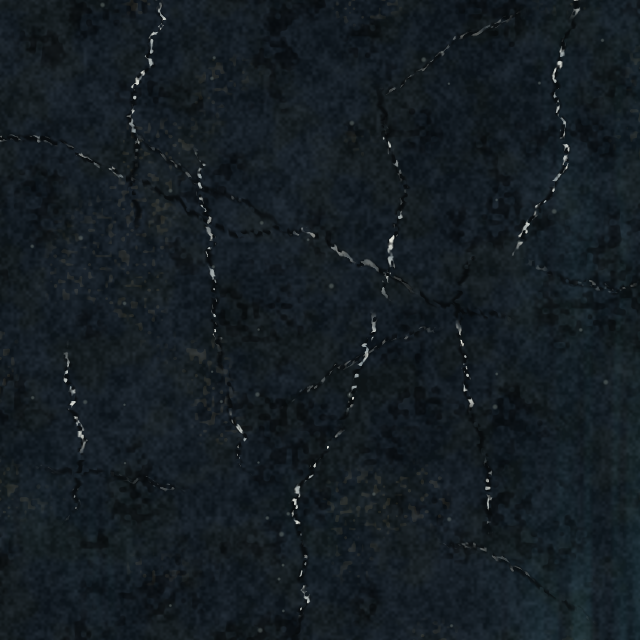
Write a Shadertoy shader that draws this texture.

```glsl
float hash(vec2 p) {
    vec3 q = fract(p.xyx * vec3(0.1031, 0.1030, 0.0973));
    q += dot(q, q.yzx + 33.33);
    return fract((q.x + q.y) * q.z);
}

float noise(vec2 p) {
    vec2 i = floor(p), f = fract(p);
    f = f * f * (3.0 - 2.0 * f);
    return mix(mix(hash(i), hash(i + vec2(1, 0)), f.x),
               mix(hash(i + vec2(0, 1)), hash(i + vec2(1, 1)), f.x), f.y);
}

float fbm(vec2 p) {
    float sum = 0.0, amp = 0.5;
    for (int i = 0; i < 5; i++) {
        sum += amp * noise(p);
        p = mat2(1.6, 1.2, -1.2, 1.6) * p + 7.3;
        amp *= 0.5;
    }
    return sum / 0.97;
}

// Angular one-dimensional noise, centred on zero
float jag(float t, float seed) {
    float i = floor(t);
    return mix(hash(vec2(i, seed)), hash(vec2(i + 1.0, seed)), t - i) - 0.5;
}

// Jagged crack along q.y: x is the crumbly dark groove, y the pale chips
vec2 crack(vec2 q, float halfLength, float seed) {
    float wander = 0.07 * jag(q.y * 7.0 + 40.0, seed)
                 + 0.018 * jag(q.y * 26.0 + 90.0, seed + 3.0)
                 + 0.011 * jag(q.y * 75.0 + 200.0, seed + 5.0)
                 + 0.005 * jag(q.y * 170.0 + 300.0, seed + 7.0);
    float d = abs(q.x - wander);
    float ends = 1.0 - smoothstep(halfLength - 0.06, halfLength, abs(q.y));
    float groove = 1.0 - smoothstep(0.001, 0.008, d);
    groove *= smoothstep(0.3, 0.6, noise(q * 150.0 + seed * 9.0));
    float width = 0.002 + 0.004 * noise(vec2(q.y * 50.0 + 50.0, seed));
    float chips = smoothstep(0.5, 0.8, noise(q * vec2(230, 170) + seed * 17.0));
    chips *= smoothstep(0.25, 0.6, noise(vec2(q.y * 15.0 + 30.0, seed + 8.0)));
    float flecks = (1.0 - smoothstep(width * 0.4, width + 0.001, d)) * chips;
    return vec2(groove, flecks) * ends;
}

// Sparse round dots, one possible per grid cell
float specks(vec2 p) {
    vec2 cell = floor(p * 28.0);
    vec2 centre = 0.2 + 0.6 * vec2(hash(cell + 11.0), hash(cell + 57.0));
    float radius = mix(0.04, 0.12, hash(cell + 83.0));
    float d = length(fract(p * 28.0) - centre);
    return step(0.93, hash(cell)) * (1.0 - smoothstep(radius * 0.3, radius + 0.04, d));
}

void mainImage(out vec4 fragColor, in vec2 fragCoord) {
    vec2 p = fragCoord / iResolution.y;

    // Blue-black ground with a strong fine grain
    float cloud = fbm(p * 6.0 + 3.0);
    float grain = 0.5 * noise(p * vec2(120, 105)) + 0.5 * noise(p * 210.0 + 19.0) - 0.5;
    float tone = 0.45 + 0.55 * (cloud - 0.5) + 1.15 * grain
               + 0.75 * (fbm(p * 34.0 + 21.0) - 0.5);
    vec3 color = mix(vec3(0.046, 0.076, 0.1), vec3(0.12, 0.157, 0.193), clamp(tone, 0.0, 1.15));
    float warmth = smoothstep(0.42, 0.68, fbm(p * 20.0 + 61.0));
    color += warmth * vec3(0.007, 0.003, -0.012);

    // Teal vertical wear on the right and along the bottom
    float worn = smoothstep(0.7, 0.95, p.x + 0.15 * (cloud - 0.5))
               + 0.8 * smoothstep(0.38, 0.05, p.y) * smoothstep(0.35, 0.7, noise(p * vec2(6, 4)));
    float streaks = noise(vec2(p.x * 85.0 + 2.0 * noise(p * 5.0), p.y * 3.5));
    color += worn * vec3(0.014, 0.03, 0.031) * (0.1 + 1.5 * (streaks - 0.15));

    // Crumbly dark pits and a few rusty grains
    float pits = smoothstep(0.52, 0.7, fbm(p * 14.0 + 37.0))
               * smoothstep(0.35, 0.7, noise(p * 115.0 + 47.0));
    color *= 1.0 - 0.42 * pits;
    float rust = smoothstep(0.68, 0.85, noise(p * 9.0 + 71.0))
               * smoothstep(0.62, 0.85, noise(p * 150.0 + 5.0));
    color += rust * vec3(0.07, 0.055, 0.03);

    // Upright cracks, spread evenly across with staggered heights
    vec2 marks = vec2(0);
    for (float i = 0.0; i < 7.0; i++) {
        vec2 q = p - vec2(0.1 + 0.13 * i, 0.1 + 0.8 * fract(0.28 + 0.618 * i));
        q.x -= q.y * 0.25 * sin(i * 2.3 + 0.6);
        marks = max(marks, crack(q, 0.15 + 0.2 * fract(i * 0.3), i + 1.0));
    }

    // One long falling crack, then short faint branches
    vec2 slant = p - vec2(0.36, 0.66);
    vec2 fault = crack(vec2(slant.y + 0.38 * slant.x, slant.x), 0.46, 21.0);
    marks = max(marks, fault * vec2(1.0, 0.6));
    for (float i = 0.0; i < 6.0; i++) {
        vec2 q = p - vec2(fract(0.8 + 0.382 * i), 0.1 + 0.16 * i);
        q.y += q.x * 0.6 * sin(i * 1.9 + 0.8);
        marks = max(marks, crack(q.yx, 0.14, i + 31.0) * vec2(0.8, 0.35));
    }

    color = mix(color, vec3(0.022, 0.032, 0.038), 0.8 * marks.x);
    color = mix(color, vec3(0.36, 0.4, 0.39), 0.6 * specks(p));
    vec3 chipColor = mix(vec3(0.5, 0.55, 0.57), vec3(0.92, 0.92, 0.88), noise(p * 90.0));
    color = mix(color, chipColor, marks.y);

    fragColor = vec4(color, 1.0);
}
```
